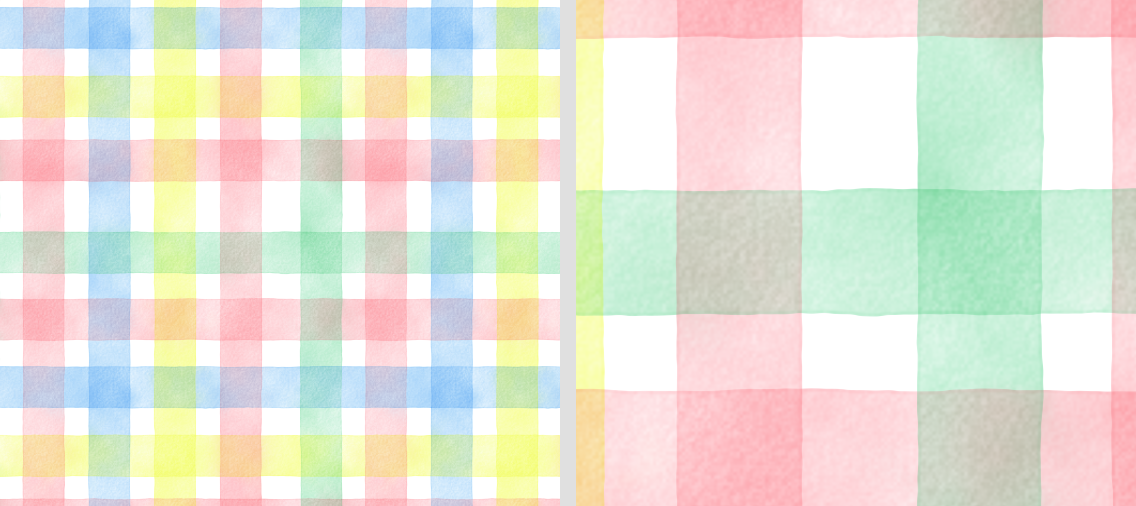
Left, the full canvas; right, a detail of the centre.
Reproduce this pattern procedurally as a Shadertoy shader.

```glsl
// Watercolour gingham: translucent pastel stripes woven across white paper.

// Integer hash of a lattice cell, 0 to 1
float hash(vec2 cell, float seed) {
    uvec3 v = uvec3(vec3(cell, seed)) * 1664525u + 1013904223u;
    v.x += v.y * v.z;
    v.y += v.z * v.x;
    v.z += v.x * v.y;
    v ^= v >> 16;
    v.x += v.y * v.z;
    return float(v.x >> 8) / 16777216.0;
}

// Value noise that wraps once per unit of uv
float noise(vec2 uv, float cells, float seed) {
    vec2 p = uv * cells, i = floor(p), f = p - i;
    f = f * f * (3.0 - 2.0 * f);
    vec2 a = mod(i, cells), b = mod(i + 1.0, cells);
    return mix(mix(hash(a, seed), hash(vec2(b.x, a.y), seed), f.x),
               mix(hash(vec2(a.x, b.y), seed), hash(b, seed), f.x), f.y);
}

// Uneven pooling of pigment
float wash(vec2 uv, float seed) {
    return 0.55 * noise(uv, 8.0, seed) + 0.3 * noise(uv, 19.0, seed + 1.0)
         + 0.15 * noise(uv, 47.0, seed + 2.0);
}

// Lit tooth of the paper, signed
float paperGrain(vec2 uv) {
    vec2 shift = vec2(0.003, 0.002);
    return 0.8 * (noise(uv, 170.0, 3.0) - noise(uv + shift, 170.0, 3.0))
         + 0.8 * (noise(uv, 320.0, 5.0) - 0.5);
}

// One set of parallel stripes: absorbed light, pigment bled outside, coverage
void stripes(float across, float period, float centres[5], vec3 paints[5], vec2 uv,
             float seed, float pixel, out vec3 ink, out vec3 bleed, out float cover) {
    ink = bleed = vec3(0.0);
    cover = 0.0;
    float wobble = 0.016 * (noise(uv, 18.0, seed) - 0.5)
                 + 0.006 * (noise(uv, 80.0, seed + 1.0) - 0.5);
    float grain = paperGrain(uv);
    for (int i = 0; i < 5; i++) {
        float offset = mod(across - centres[i] + 0.5 * period, period) - 0.5 * period;
        float d = abs(offset) - 0.285 + wobble;
        float mask = 1.0 - smoothstep(-0.6 * pixel, 0.6 * pixel, d);
        float pool = wash(uv, seed + 10.0 * float(i + 1));
        // Pigment gathers in a thin rim along the drying edge
        float rim = 0.16 * exp(-pow((d + 0.008) / 0.008, 2.0));
        float density = 0.27 + 0.66 * pool + rim + 0.17 * grain;
        vec3 absorbed = -log(paints[i]);
        ink += absorbed * density * mask;
        bleed += absorbed * smoothstep(0.45, 0.8, pool) * exp(-max(d, 0.0) * 9.0) * (1.0 - mask);
        cover = max(cover, mask);
    }
}

void mainImage(out vec4 fragColor, in vec2 fragCoord) {
    // The canvas is 7.68 units wide, measured from its upper left corner
    float pixel = 7.68 / iResolution.x;
    vec2 p = vec2(fragCoord.x, iResolution.y - fragCoord.y) * pixel;
    vec2 period = vec2(4.695, 4.925);
    vec2 uv = p / period;

    vec3 pink = vec3(0.995, 0.75, 0.775), blue = vec3(0.64, 0.82, 0.975);
    vec3 yellow = vec3(0.965, 0.995, 0.56), green = vec3(0.67, 0.91, 0.77);

    vec3 inkV, inkH, bleedV, bleedH;
    float coverV, coverH;
    stripes(p.x, period.x, float[5](0.60, 1.50, 2.40, 3.305, 4.405),
            vec3[5](pink, blue, yellow, pink, green), uv, 100.0, pixel, inkV, bleedV, coverV);
    stripes(p.y, period.y, float[5](0.385, 1.325, 2.20, 3.465, 4.38),
            vec3[5](blue, yellow, pink, green, pink), uv, 200.0, pixel, inkH, bleedH, coverH);

    // Layers absorb light in turn, a little less where they cross; wet crossings bleed
    vec3 ink = (inkV + inkH) * (1.0 - 0.1 * coverV * coverH);
    ink += 0.2 * (bleedV * coverH + bleedH * coverV);
    fragColor = vec4(exp(-ink), 1.0);
}
```
